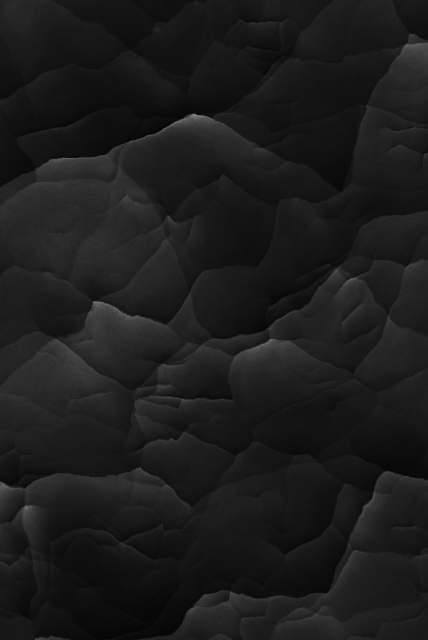
Give the GLSL for this texture, as a WebGL 1 fragment shader.

```glsl
precision highp float;
// Crumpled black paper: tilted facets, sharp lit creases and fine fibre grain.
uniform vec2 u_resolution;

const vec2 LIGHT = vec2(-0.35, 0.937);
const vec3 PAPER = vec3(0.103, 0.103, 0.104);

float hash(vec2 p) {
  vec3 q = fract(p.xyx * 0.1031);
  q += dot(q, q.yzx + 33.33);
  return fract((q.x + q.y) * q.z);
}

float noise(vec2 p) {
  vec2 cell = floor(p);
  vec2 f = fract(p);
  f = f * f * (3.0 - 2.0 * f);
  float low = mix(hash(cell), hash(cell + vec2(1.0, 0.0)), f.x);
  float high = mix(hash(cell + vec2(0.0, 1.0)), hash(cell + 1.0), f.x);
  return mix(low, high, f.y);
}

float fbm(vec2 p) {
  float sum = 0.0;
  float gain = 0.5;
  for (int i = 0; i < 4; i++) {
    sum += gain * noise(p);
    p = mat2(1.6, 1.2, -1.2, 1.6) * p + 7.3;
    gain *= 0.5;
  }
  return sum;
}

vec2 warp(vec2 p, float scale, float amount) {
  vec2 bend = vec2(fbm(p * scale), fbm(p * scale + 31.7));
  return p + amount * (bend - 0.47);
}

vec2 site(vec2 cell, float seed) {
  return cell + 0.05 + 0.9 * vec2(hash(cell + seed), hash(cell + seed + 57.3));
}

// Brightness of one tilted facet at an offset from its centre
float facetTone(vec2 cell, vec2 offset, float seed) {
  vec2 tilt = vec2(hash(cell + seed + 11.0), hash(cell + seed + 23.0)) - 0.5;
  return hash(cell + seed + 71.0) - 0.5 + dot(tilt, offset);
}

// Returns facet tone, broad shading beside folds, and thin crease relief
vec3 folds(vec2 p, float rimWidth, float edge, float seed) {
  vec2 home = floor(p);
  vec2 own = home;
  vec2 toOwn = vec2(0.0);
  float best = 8.0;
  for (int j = -1; j <= 1; j++) {
    for (int i = -1; i <= 1; i++) {
      vec2 cell = home + vec2(float(i), float(j));
      vec2 toSite = site(cell, seed) - p;
      float d = dot(toSite, toSite);
      if (d < best) { best = d; own = cell; toOwn = toSite; }
    }
  }
  float tone = facetTone(own, -toOwn, seed);
  float weight = 1.0;
  float shade = 0.0;
  float rim = 0.0;
  for (int j = -2; j <= 2; j++) {
    for (int i = -2; i <= 2; i++) {
      vec2 cell = own + vec2(float(i), float(j));
      vec2 toSite = site(cell, seed) - p;
      vec2 span = toSite - toOwn;
      if (dot(span, span) > 0.0001) {
        vec2 normal = normalize(span);
        float d = max(dot(0.5 * (toSite + toOwn), normal), 0.0);
        float strength = hash(own + cell + seed);
        float softness = mix(edge, 0.4, hash(own + cell + seed + 5.0));
        float blend = 1.0 - smoothstep(0.0, softness, d);
        float facing = dot(normal, LIGHT) * strength * smoothstep(0.0, edge, d);
        tone += blend * facetTone(cell, -toSite, seed);
        weight += blend;
        shade += facing * exp(-d * 5.0);
        rim += facing * strength * exp(-d / rimWidth);
      }
    }
  }
  return vec3(tone / weight, shade, rim);
}

void main() {
  float pixel = 1.0 / u_resolution.x;
  vec2 p = gl_FragCoord.xy * pixel;
  vec2 bent = warp(warp(p, 3.0, 0.16), 22.0, 0.022);

  // Three sizes of folds, the finer ones gathered in patches
  float rimWidth = 0.0035;
  vec3 large = folds(bent * vec2(2.5, 2.9) + 3.0, rimWidth * 2.7, pixel * 4.0, 17.0);
  vec3 medium = folds(bent * vec2(5.2, 6.0) + 1.7, rimWidth * 5.6, pixel * 8.0, 43.0);
  vec3 small = folds(bent * vec2(12.0, 15.0), rimWidth * 10.0, pixel * 18.0, 91.0);
  float crumple = smoothstep(0.38, 0.66, fbm(p * 4.0 + 9.0));
  float wrinkle = smoothstep(0.48, 0.68, fbm(p * 5.0 + 41.0));
  float worn = smoothstep(0.42, 0.78, noise(p * 13.0 + 5.0));

  // Exposure in log units keeps shadows deep and highlights rare
  float exposure = 0.75 * large.x + 0.62 * large.y;
  exposure += mix(0.25, 0.65, crumple) * (medium.x + 0.8 * medium.y);
  exposure += wrinkle * (0.25 * small.x + 0.4 * small.y);
  exposure += (0.35 + 1.3 * worn) * large.z;
  exposure += crumple * (0.25 + worn) * medium.z + 0.5 * wrinkle * small.z;

  // Soft dents and broad uneven light
  float dent = fbm(bent * 7.0) - fbm(bent * 7.0 + LIGHT * 0.12);
  exposure += 0.7 * dent + 0.5 * (noise(p * 2.2 + 13.0) - 0.5);

  // Fibre grain
  float grain = noise(p * vec2(210.0, 330.0)) - 0.5;
  exposure += 0.13 * grain;

  vec3 color = PAPER * exp(clamp(exposure, -1.5, 1.6));
  gl_FragColor = vec4(color, 1.0);
}
```
